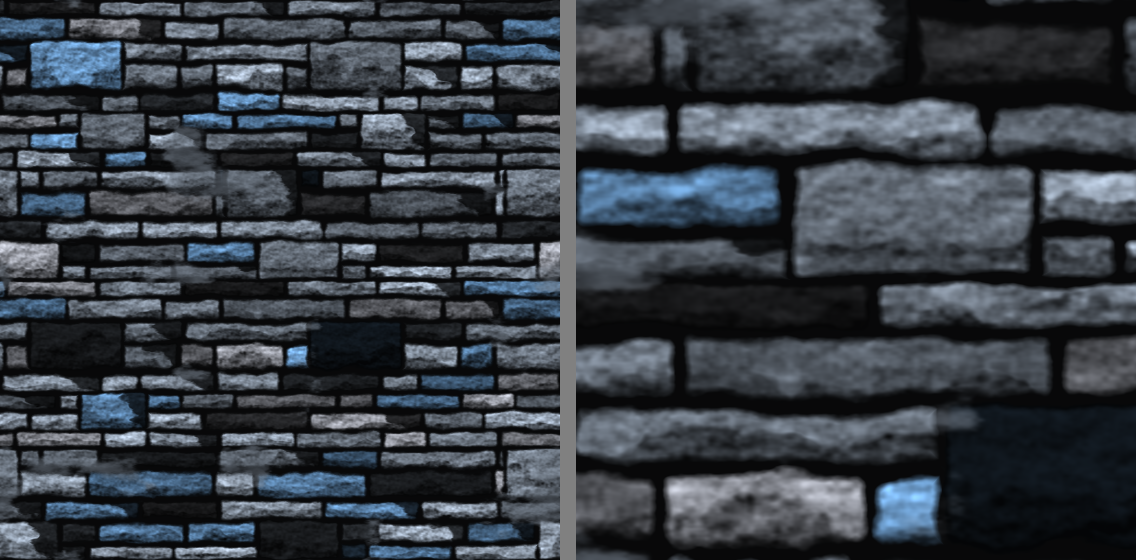
Left: the whole. Right: its middle third, enlarged.
Give the GLSL for this texture, as a Shadertoy shader.

```glsl
// Stacked slate wall: rough courses of dark blue-grey ledge stones, lit from above.
// A stone layout repeats two by two over the canvas, with joints and tall blocks
// placed by hash; tone, shadow and worn spots vary from one copy to the next.

#define COPIES 2.0        // layout repeats across and down
#define ROWS 13.0         // courses in one layout
#define JOINT 0.055       // half gap between stones, in courses
#define ROUNDING 0.16     // corner radius, in courses
#define ROUGHNESS 0.20    // waviness of stone outlines
#define BLOCKS 4.0        // tall blocks in one layout
#define RELIEF 1.5        // strength of surface bumps
#define GRAIN 0.24        // strength of fine grain
#define GAP_COLOR vec3(0.030, 0.032, 0.036)
#define SLATE vec3(0.92, 1.0, 1.10)
#define BLUE vec3(0.64, 0.92, 1.20)
#define ASH vec3(0.98, 1.0, 1.06)

struct Stone { float dist; vec2 pos; vec2 size; vec2 id; };

float hash(vec2 p) {
    vec3 q = fract(vec3(p.xyx) * 0.1031);
    q += dot(q, q.yzx + 33.33);
    return fract((q.x + q.y) * q.z);
}

// Value noise with a whole number of cells over the canvas, so it wraps
float noise(vec2 uv, vec2 cells) {
    vec2 p = uv * cells, i = floor(p), f = fract(p);
    f = f * f * (3.0 - 2.0 * f);
    vec2 a = mod(i, cells), b = mod(i + 1.0, cells);
    return mix(mix(hash(a), hash(vec2(b.x, a.y)), f.x),
               mix(hash(vec2(a.x, b.y)), hash(b), f.x), f.y);
}

float fbm(vec2 uv, vec2 cells) {
    float sum = 0.0, weight = 0.5;
    for (int i = 0; i < 4; i++) {
        sum += weight * noise(uv, cells);
        cells *= 2.0;
        weight *= 0.5;
    }
    return sum / 0.9375;
}

float roundBox(vec2 p, vec2 size) {
    vec2 q = abs(p) - size + ROUNDING;
    return length(max(q, 0.0)) + min(max(q.x, q.y), 0.0) - ROUNDING;
}

// Position of a vertical joint, in stone counts
float jointAt(float i, float n, float row) {
    return i + 0.64 * (hash(vec2(mod(i, n) + 3.0, row + 17.0)) - 0.5);
}

// Ordinary ledge stone; p is measured in courses
Stone ledgeStone(vec2 p) {
    float row = floor(p.y), layoutRow = mod(row, ROWS);
    float n = 3.0 + step(0.45, hash(vec2(layoutRow, 5.0)));
    float x = p.x * n / ROWS + hash(vec2(layoutRow, 9.0)) * n;
    float i = floor(x);
    if (x < jointAt(i, n, layoutRow)) i -= 1.0;
    else if (x >= jointAt(i + 1.0, n, layoutRow)) i += 1.0;
    float left = jointAt(i, n, layoutRow), right = jointAt(i + 1.0, n, layoutRow);
    vec2 id = vec2(mod(i, n * COPIES), mod(row, ROWS * COPIES));
    float slack = 0.08 * hash(vec2(mod(i, n), layoutRow + 40.0));
    vec2 size = vec2((right - left) * 0.5 * ROWS / n, 0.5 - slack) - JOINT;
    vec2 pos = vec2((x - 0.5 * (left + right)) * ROWS / n, p.y - row - 0.5 + slack);
    return Stone(roundBox(pos, size), pos, size, id);
}

// Tall blocks spanning two courses cut into the ledge stones
Stone withBlocks(Stone s, vec2 p) {
    for (float k = 0.0; k < BLOCKS; k++) {
        vec2 center = vec2(hash(vec2(k, 71.0)) * ROWS, floor(k * ROWS / BLOCKS) + 1.0);
        vec2 shifted = (p - center) / ROWS + 0.5;
        vec2 copy = mod(floor(shifted), COPIES);
        vec2 pos = (fract(shifted) - 0.5) * ROWS;
        vec2 size = vec2(1.5 + 0.9 * hash(vec2(k, 83.0)), 1.0 - JOINT);
        vec2 id = vec2(50.0 + k, 60.0 + copy.x + COPIES * copy.y);
        if (hash(id + 7.0) < 0.15) continue;
        float d = roundBox(pos, size);
        s.dist = max(s.dist, 2.0 * JOINT - d);
        if (d < JOINT) s = Stone(d, pos, size, id);
    }
    return s;
}

void mainImage(out vec4 fragColor, in vec2 fragCoord) {
    vec2 uv = fragCoord / iResolution.xy;
    vec2 p = uv * COPIES * ROWS;
    float turn = 6.2831853 * uv.y * COPIES;
    p.y += 0.20 * sin(2.0 * turn) + 0.08 * sin(5.0 * turn);   // uneven courses
    p.y += 0.16 * (noise(uv, vec2(24.0, 26.0)) - 0.5);

    Stone s = withBlocks(ledgeStone(p), p);
    s.dist += ROUGHNESS * (fbm(uv, vec2(48.0, 72.0)) - 0.45);
    vec2 local = s.pos / s.size;

    // Broken ledge: a bright upper face over a shaded lower one
    float bumps = fbm(uv, vec2(30.0, 60.0));
    float ridge = -0.35 + 2.4 * (fbm(uv, vec2(26.0, 30.0)) - 0.5);
    float light = mix(0.56, 1.0, smoothstep(-0.15, 0.25, local.y - ridge));
    light += RELIEF * (bumps - fbm(uv + vec2(-0.002, 0.004), vec2(30.0, 60.0)));
    light += GRAIN * (noise(uv, vec2(256.0)) + noise(uv, vec2(150.0)) - 1.0);
    light *= mix(0.35, 1.0, smoothstep(0.0, -0.13, s.dist));
    light += 0.14 * smoothstep(0.55, 0.95, local.y) * smoothstep(-0.02, -0.08, s.dist);

    // Recessed stones and slanted cast shadows
    float depth = hash(s.id + 23.0);
    float slant = local.x + 0.3 * local.y + 0.8 * (bumps - 0.5);
    float shadow = depth < 0.14 ? 1.0 : depth < 0.38 ? smoothstep(0.45, 0.6, slant) : 0.0;
    light *= 1.0 - 0.76 * shadow;

    float tone = mix(0.32, 0.66, hash(s.id + 31.0));
    float kind = hash(s.id + 47.0);
    vec3 tint = kind < 0.14 ? BLUE : kind < 0.32 ? ASH : SLATE;
    vec3 stone = tint * tone * max(light, 0.06);

    float edge = max(0.025, 1.2 * COPIES * ROWS / iResolution.y);
    vec3 color = mix(GAP_COLOR, stone, smoothstep(edge, -edge, s.dist));

    // Few smudged spots where joints are worn away
    float worn = smoothstep(0.84, 0.96, noise(uv, vec2(9.0, 12.0)) + 0.3 * (bumps - 0.5));
    color = mix(color, SLATE * (0.16 + 0.42 * bumps), 0.6 * worn);
    fragColor = vec4(clamp(color, 0.0, 1.0), 1.0);
}
```
